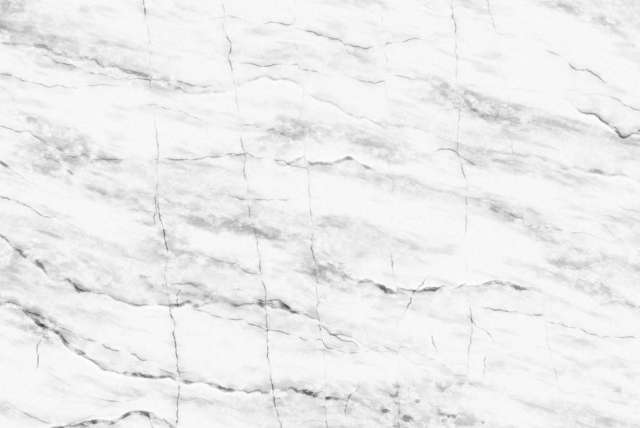
This texture is drawn by a Shadertoy shader. Its source:

```glsl
const float TILT = 0.24;            // downhill angle of the bedding
const float BASE_TONE = 0.972;
const float STREAK_DEPTH = 0.045;
const float WISP_DEPTH = 0.070;
const float PATCH_DEPTH = 0.11;
const float GRAIN_DEPTH = 0.040;
const float VEIN_DEPTH = 0.38;
const float HALO_DEPTH = 0.17;
const float HAIR_DEPTH = 0.15;
const float CRACK_DEPTH = 0.27;
const float FAULT_SHIFT = 0.05;
const float V_SPAN = 1.34;          // extent across the bedding
const int VEINS = 8;
const int HAIRS = 20;
const int CRACKS = 6;
const int SPLINTERS = 9;

float hash(vec2 p) {
    vec3 q = fract(vec3(p.xyx) * 0.1031);
    q += dot(q, q.yzx + 33.33);
    return fract((q.x + q.y) * q.z);
}

float noise(vec2 p) {
    vec2 i = floor(p), f = fract(p);
    f = f * f * (3.0 - 2.0 * f);
    return mix(mix(hash(i), hash(i + vec2(1, 0)), f.x),
               mix(hash(i + vec2(0, 1)), hash(i + vec2(1, 1)), f.x), f.y);
}

float fbm(vec2 p) {
    float sum = 0.0, amp = 0.5;
    for (int i = 0; i < 5; i++) {
        sum += amp * noise(p);
        p = mat2(0.995, 0.1, -0.1, 0.995) * p * 2.03 + 17.7;
        amp *= 0.5;
    }
    return sum / 0.97;
}

float stroke(float d, float width, float aa) {
    return 1.0 - smoothstep(max(width - aa, 0.0), width + aa, abs(d));
}

// Signed distance across a wandering, ragged vein; s runs along and across the bed
float veinOffset(vec2 s, float id, float count, float wander) {
    float level = (id + 0.25 + 0.5 * hash(vec2(id, count))) / count * V_SPAN;
    float path = fbm(vec2(s.x * 2.6 + id * 7.3, count + id * 3.1)) - 0.5;
    float ragged = fbm(vec2(s.x * 28.0, id * 4.3 + count)) - 0.5;
    return s.y - level - wander * path - 0.020 * ragged;
}

void mainImage(out vec4 fragColor, in vec2 fragCoord) {
    vec2 p = fragCoord / iResolution.y;
    float aa = 0.8 / iResolution.y;
    vec2 bed = mat2(cos(TILT), sin(TILT), -sin(TILT), cos(TILT)) * p;
    bed.y += 0.06 * (fbm(p * 2.5 + 4.0) - 0.5);
    float grain = 0.5 * noise(p * 150.0) + 0.5 * noise(p * 310.0 + 5.0);
    float rough = smoothstep(0.28, 0.74, fbm(bed * vec2(50.0, 85.0)));

    // Thin streaks and grainy patches, heavier near the foot
    float streak = smoothstep(0.48, 0.78, fbm(bed * vec2(3.0, 17.0) + 9.0));
    float wisp = smoothstep(0.54, 0.80, fbm(bed * vec2(11.0, 50.0) + 31.0));
    float foot = 1.0 - smoothstep(0.08, 0.42, p.y);
    float patchy = smoothstep(0.58 - 0.07 * foot, 0.80, fbm(bed * vec2(3.2, 12.0) + 53.0));
    float tone = BASE_TONE - STREAK_DEPTH * streak * (0.5 + rough);
    tone -= WISP_DEPTH * wisp * (0.3 + streak + 0.5 * rough);
    tone -= PATCH_DEPTH * patchy * (0.15 + 1.5 * rough);
    tone -= GRAIN_DEPTH * (grain - 0.35) * (0.6 + 2.2 * patchy + 1.3 * streak);

    // Steep broken cracks, which also displace the veins
    float ink = 0.0, shift = 0.0;
    for (int i = 0; i < CRACKS; i++) {
        float id = float(i);
        float lean = 0.04 + 0.18 * hash(vec2(id, 5.0));
        float x = 0.36 + 0.165 * id + 0.06 * hash(vec2(id, 8.0)) + lean * (0.6 - p.y);
        x += 0.034 * (fbm(vec2(p.y * 9.0, id * 9.0)) - 0.5);
        x += 0.010 * (fbm(vec2(p.y * 50.0, id * 3.0)) - 0.5);
        float gap = smoothstep(0.42, 0.78, noise(vec2(p.y * 8.0, id * 4.7 + 2.0)));
        float dash = smoothstep(0.35, 0.65, noise(vec2(p.y * 45.0, id * 6.1)));
        float power = mix(1.0, 0.5, id / float(CRACKS - 1));
        float d = p.x - x;
        float line = (0.25 * dash + 0.75 * gap * (0.4 + 0.6 * dash)) * stroke(d, 0.0014, aa);
        ink += CRACK_DEPTH * power * line * (0.4 + 0.8 * rough);
        ink += 0.07 * power * gap * exp(-abs(d) / 0.009) * rough;
        shift += FAULT_SHIFT * (hash(vec2(id, 21.0)) - 0.5) * smoothstep(-0.003, 0.003, d);
    }
    vec2 s = vec2(bed.x, bed.y + shift);

    // Dark veins with a grainy stain on one side and a pale rim on the other
    for (int i = 0; i < VEINS; i++) {
        float id = float(i);
        float d = veinOffset(s, id, float(VEINS), 0.24);
        float power = 0.35 + 0.65 * hash(vec2(id, 40.0));
        float mask = smoothstep(0.36, 0.70, noise(vec2(s.x * 3.2 + 3.0, id * 5.3 + 1.0)));
        float beads = smoothstep(0.25, 0.70, noise(vec2(s.x * 30.0, id * 8.1)));
        float width = 0.0010 + 0.0048 * mask * beads;
        float side = hash(vec2(id, 61.0)) < 0.65 ? -d : d;
        float stain = exp(-max(side, 0.0) / 0.014) * smoothstep(-0.005, 0.003, side);
        float rim = smoothstep(-0.016, -0.007, side) * (1.0 - smoothstep(-0.007, -0.002, side));
        float body = (0.06 + 0.94 * mask) * (0.35 + 0.65 * beads);
        ink += VEIN_DEPTH * power * body * stroke(d, width, aa * 1.3) * (0.25 + 1.1 * rough);
        ink += HALO_DEPTH * power * mask * stain * (0.1 + 1.3 * rough);
        ink -= 0.02 * mask * rim;
    }

    // Faint interrupted hairlines
    for (int i = 0; i < HAIRS; i++) {
        float id = float(i);
        float d = veinOffset(s, id, float(HAIRS), 0.18);
        float mask = smoothstep(0.50, 0.80, noise(vec2(s.x * 4.5, id * 6.7 + 80.0)));
        ink += HAIR_DEPTH * mask * stroke(d, 0.0016, aa) * (0.1 + 1.3 * rough);
        ink += 0.07 * mask * exp(-abs(d) / 0.009) * rough;
    }

    // Short splinters, mostly steep
    for (int i = 0; i < SPLINTERS; i++) {
        float id = float(i);
        vec2 c = vec2(hash(vec2(id, 91.0)) * iResolution.x / iResolution.y, 0.55 * hash(vec2(id, 97.0)));
        float a = mix(1.0, 2.4, hash(vec2(id, 103.0)));
        vec2 q = mat2(cos(a), -sin(a), sin(a), cos(a)) * (p - c);
        q.y += 0.04 * (fbm(vec2(q.x * 18.0, id * 5.0)) - 0.5);
        float reach = 0.03 + 0.05 * hash(vec2(id, 109.0));
        float fade = 1.0 - smoothstep(0.3 * reach, reach, abs(q.x));
        ink += 0.22 * fade * stroke(q.y, 0.0013, aa) * (0.2 + rough);
    }

    // Dark crumbs inside the lower patches
    float crumbs = smoothstep(0.60, 0.74, fbm(p * vec2(38.0, 50.0) + 6.0));
    ink += 0.25 * crumbs * smoothstep(0.25, 0.8, patchy) * foot;

    fragColor = vec4(vec3(clamp(tone - ink, 0.08, 0.99)), 1.0);
}
```
